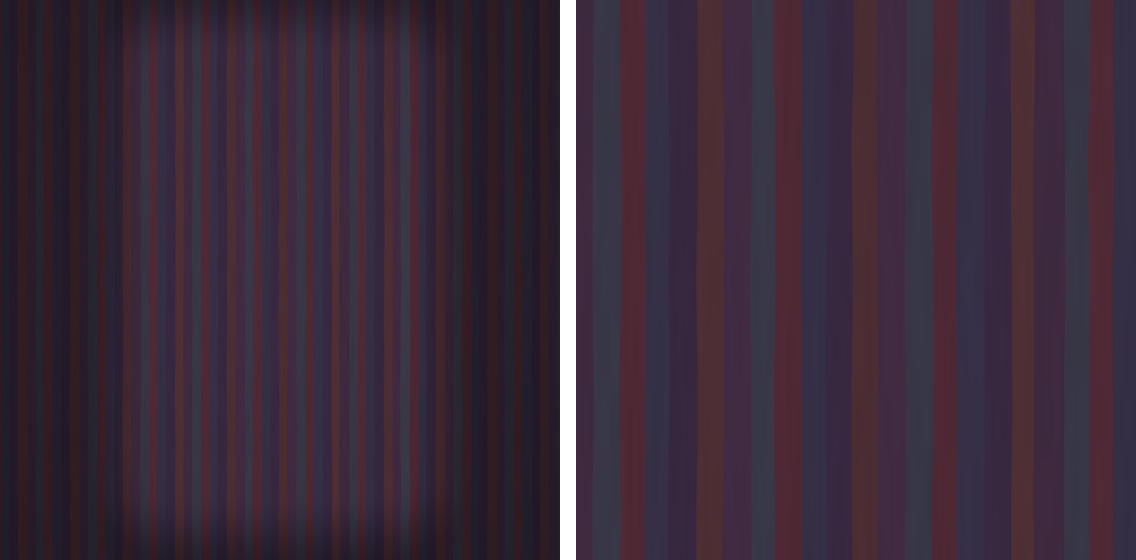
Left: the whole. Right: its middle third, enlarged.
Write a Shadertoy shader that draws this pattern.

```glsl
#define STRIPES 64.37      // stripes across the canvas
#define PHASE 0.09         // shift of the first edge, in stripes
#define EDGE_JITTER 0.09   // uneven stripe widths, in stripes
#define EDGE_WOBBLE 0.05   // waver along each edge, in stripes
#define TINT_VARIATION 0.05
#define GRAIN 0.05
#define GLOW_CENTER vec2(0.501, 0.509)
#define GLOW_HALF_SIZE vec2(0.287, 0.455)
#define GLOW_RADIUS 0.10
#define GLOW_SOFTNESS 0.065
#define SHADE 0.66         // brightness outside the glow

const vec3 PALETTE[6] = vec3[6](
    vec3(0.200, 0.180, 0.265),  // blue
    vec3(0.205, 0.150, 0.240),  // violet
    vec3(0.292, 0.175, 0.195),  // brown
    vec3(0.240, 0.160, 0.245),  // plum
    vec3(0.215, 0.210, 0.270),  // slate
    vec3(0.298, 0.157, 0.200)   // red
);

float hash(vec2 p) {
    return fract(sin(dot(p, vec2(12.9898, 78.233))) * 43758.5453);
}

float noise(vec2 p) {
    vec2 cell = floor(p), f = fract(p);
    f = f * f * (3.0 - 2.0 * f);
    return mix(mix(hash(cell), hash(cell + vec2(1, 0)), f.x),
               mix(hash(cell + vec2(0, 1)), hash(cell + vec2(1, 1)), f.x), f.y);
}

vec3 stripeColor(float index) {
    float tint = 1.0 + TINT_VARIATION * (hash(vec2(index, 3.0)) - 0.5);
    return PALETTE[int(mod(index, 6.0))] * tint;
}

// Blend the two stripes that meet at the nearest edge
vec3 stripes(vec2 uv, float pixel) {
    float u = uv.x * STRIPES - PHASE;
    float edge = floor(u + 0.5);
    float shift = EDGE_JITTER * (2.0 * hash(vec2(edge, 7.0)) - 1.0)
                + EDGE_WOBBLE * (2.0 * noise(vec2(edge * 5.0, uv.y * 14.0)) - 1.0);
    float blur = 0.7 * pixel * STRIPES;
    float side = smoothstep(-blur, blur, u - edge - shift);
    return mix(stripeColor(edge - 1.0), stripeColor(edge), side);
}

float roundedBox(vec2 p, vec2 halfSize, float radius) {
    vec2 q = abs(p) - halfSize + radius;
    return length(max(q, 0.0)) + min(max(q.x, q.y), 0.0) - radius;
}

void mainImage(out vec4 fragColor, in vec2 fragCoord) {
    vec2 uv = fragCoord / iResolution.xy;
    vec3 color = stripes(uv, 1.0 / iResolution.x);

    // Fine vertical fibres
    color *= 1.0 + GRAIN * (noise(uv * vec2(380.0, 24.0)) - 0.5);

    // Soft upright glow with darker surroundings
    float d = roundedBox(uv - GLOW_CENTER, GLOW_HALF_SIZE, GLOW_RADIUS);
    float glow = 1.0 - smoothstep(-GLOW_SOFTNESS, GLOW_SOFTNESS, d);
    color *= mix(SHADE, 1.0, glow);
    color *= 1.03 - 0.15 * dot(uv - GLOW_CENTER, uv - GLOW_CENTER);

    fragColor = vec4(color, 1.0);
}
```
